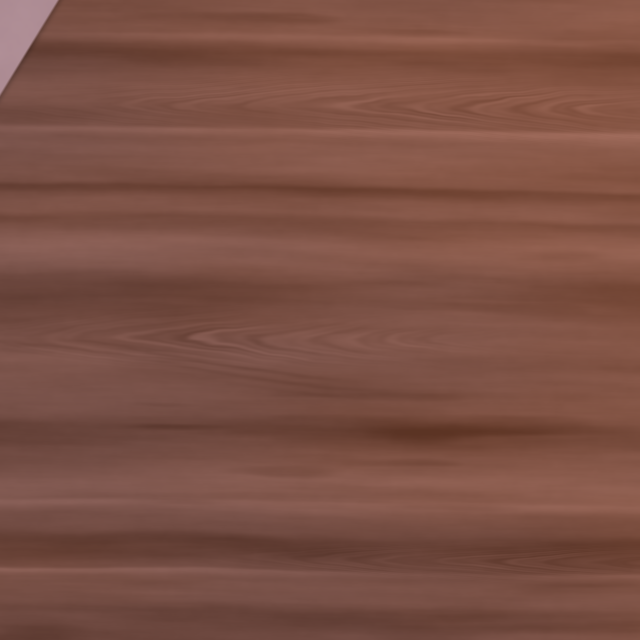
This texture is drawn by a Shadertoy shader. Its source:

```glsl
// Brown wood board with soft horizontal grain and a pale wall in the corner.
// Uneven bands, stretched noise and nested arches add up to one tone,
// which picks a colour between a dark and a light wood.

const vec3 DARK_WOOD = vec3(0.350, 0.200, 0.146);
const vec3 LIGHT_WOOD = vec3(0.640, 0.446, 0.402);
const vec3 COOL_TINT = vec3(-0.010, 0.008, 0.024);
const vec3 WARM_TINT = vec3(0.018, 0.000, -0.020);
const vec3 WALL = vec3(0.68, 0.55, 0.58);
const float BASE_TONE = 0.475;
const float GRAIN_TILT = 0.014;
const float BROAD_GAIN = 0.34;
const float STREAK_GAIN = 0.34;
const float FINE_GAIN = 0.12;
const float GRIT_GAIN = 0.05;
const float FLECK_GAIN = 0.16;
const float ARCH_GAIN = 0.085;
const float TRAIL_GAIN = 0.12;

// Each band: height, half width, tone change
const int BAND_COUNT = 14;
const vec3 BANDS[BAND_COUNT] = vec3[](
    vec3(0.942, 0.007, 0.11), vec3(0.915, 0.022, -0.20),
    vec3(0.793, 0.008, 0.20), vec3(0.765, 0.034, 0.10),
    vec3(0.703, 0.009, -0.20), vec3(0.655, 0.013, -0.15),
    vec3(0.610, 0.030, 0.12), vec3(0.550, 0.040, -0.27),
    vec3(0.330, 0.024, -0.24), vec3(0.245, 0.034, 0.12),
    vec3(0.213, 0.008, 0.15), vec3(0.152, 0.025, -0.23),
    vec3(0.106, 0.006, 0.22), vec3(0.042, 0.018, -0.14));

float hash(vec2 p) {
    vec3 q = fract(vec3(p.xyx) * 0.1031);
    q += dot(q, q.yzx + 33.33);
    return fract((q.x + q.y) * q.z);
}

float noise(vec2 p) {
    vec2 i = floor(p), f = fract(p);
    f = f * f * (3.0 - 2.0 * f);
    return mix(mix(hash(i), hash(i + vec2(1, 0)), f.x),
               mix(hash(i + vec2(0, 1)), hash(i + vec2(1, 1)), f.x), f.y);
}

// Noise summed over four octaves, centred on zero
float fbm(vec2 p) {
    float sum = 0.0, gain = 0.5;
    for (int i = 0; i < 4; i++) {
        sum += gain * (noise(p) - 0.5);
        p = p * 2.03 + 17.1;
        gain *= 0.5;
    }
    return sum;
}

// Bands with a crisp upper and a soft lower side, drifting along the board
float bandTone(vec2 p) {
    float tone = 0.0;
    for (int i = 0; i < BAND_COUNT; i++) {
        vec3 band = BANDS[i];
        float d = (p.y - band.x) / band.y;
        d *= d > 0.0 ? 1.7 : 0.8;
        float drift = 0.6 + 0.8 * noise(vec2(p.x * 3.0, float(i) * 7.3));
        tone += band.z * drift * exp(-d * d);
    }
    return tone;
}

// Nested arches that point left and trail away to the right
float archTone(vec2 p, vec2 center, vec2 size) {
    vec2 q = (p - center) / size;
    float bow = 0.7 * (sqrt(q.y * q.y + 0.05) + 0.4 * q.y * q.y);
    float wobble = 10.0 * fbm(vec2(p.x * 6.0, p.y * 22.0) + center * 31.0);
    float phase = 60.0 * size.x * (q.x - bow) + wobble;
    float rings = sin(phase + 0.6 * sin(phase)) + 0.5 * sin(phase * 2.3 + 1.0);
    float patches = 0.2 + 1.5 * noise(p * vec2(9.0, 32.0));
    return rings * patches * exp(-q.y * q.y * 1.4 - q.x * q.x);
}

// Thin dark marks scattered along the grain
float fleckTone(vec2 p) {
    float marks = smoothstep(0.62, 0.95, noise(p * vec2(5.0, 58.0) + 4.7));
    return marks * smoothstep(0.35, 0.70, noise(p * vec2(3.0, 9.0) + 12.0));
}

// Fine dark lines that sink to the right below the middle arches
float trailTone(vec2 p) {
    float tone = 0.0;
    for (int i = 0; i < 3; i++) {
        float k = float(i);
        float height = 0.478 - 0.013 * k - 0.075 * smoothstep(-0.1, 0.65, p.x);
        float d = (p.y - height) / 0.0035;
        float breaks = smoothstep(0.25, 0.7, noise(vec2(p.x * 5.0, k * 5.7)));
        tone += exp(-d * d) * breaks * (1.0 - 0.25 * k);
    }
    return tone * smoothstep(0.8, 0.4, p.x);
}

void mainImage(out vec4 fragColor, in vec2 fragCoord) {
    vec2 uv = fragCoord / iResolution.xy;

    // Tilt and gently bend the grain
    vec2 p = uv;
    p.y += GRAIN_TILT * (uv.x - 0.5);
    p.y += 0.014 * fbm(uv * vec2(3.0, 6.0));

    // Gather the tone of the wood
    float tone = BASE_TONE + bandTone(p);
    tone += BROAD_GAIN * fbm(p * vec2(1.3, 8.0) + 63.0);
    tone += STREAK_GAIN * fbm(p * vec2(2.0, 27.0));
    tone += FINE_GAIN * fbm(p * vec2(8.0, 95.0) + 40.0);
    tone += GRIT_GAIN * fbm(uv * vec2(55.0, 80.0));
    tone -= FLECK_GAIN * fleckTone(p) + TRAIL_GAIN * trailTone(p);
    float arches = archTone(p, vec2(0.36, 0.468), vec2(0.26, 0.034));
    arches += 1.2 * archTone(p, vec2(0.62, 0.832), vec2(0.42, 0.037));
    arches += 0.8 * archTone(p, vec2(0.75, 0.128), vec2(0.28, 0.022));
    tone += ARCH_GAIN * arches;

    // Soft light: cool at the left, warm at the upper right, dim below
    float warmth = smoothstep(0.1, 1.1, uv.x * 0.6 + uv.y * 0.5);
    tone += 0.14 * (warmth - 0.5) + 0.06 * smoothstep(0.9, 1.0, uv.y);
    tone -= 0.10 * smoothstep(0.12, 0.0, uv.y);
    vec3 color = mix(DARK_WOOD, LIGHT_WOOD, clamp(tone, 0.0, 1.0));
    float hue = warmth + 0.8 * fbm(p * vec2(1.5, 9.0) + 90.0);
    color += mix(COOL_TINT, WARM_TINT, clamp(hue, 0.0, 1.0));

    // Pale wall behind the slanted end of the board
    float edge = dot(uv - vec2(0.0, 0.85), vec2(-0.852, 0.523));
    color *= 1.0 - 0.18 * exp(-edge * edge / 0.00003);
    vec3 wall = WALL + 0.03 * fbm(uv * 25.0);
    color = mix(color, wall, smoothstep(-0.002, 0.003, edge));

    fragColor = vec4(color, 1.0);
}
```
